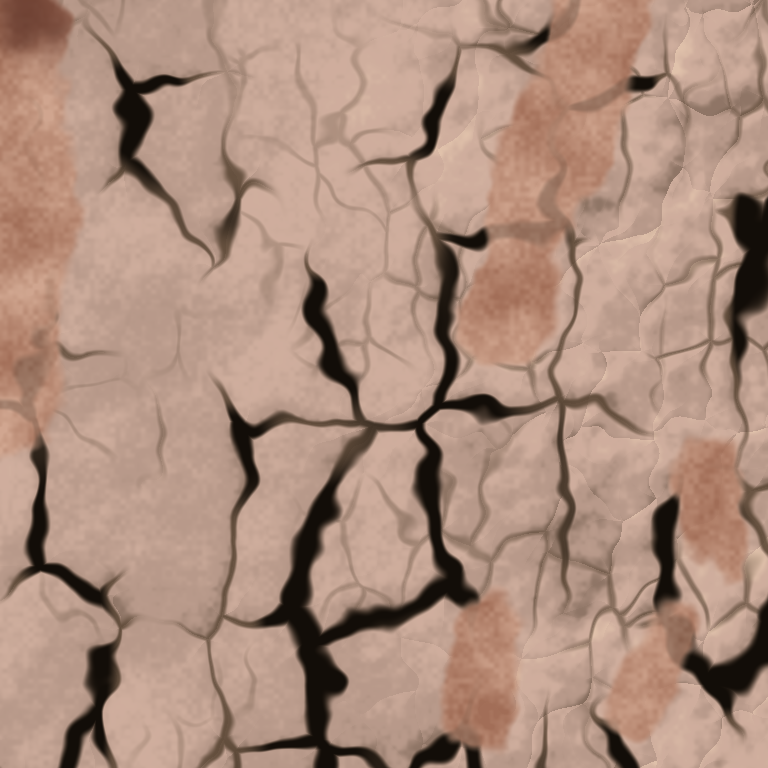
This texture is drawn by a Shadertoy shader. Its source:

```glsl
// Weathered bark: pale, tall plates split by ragged dark fissures, with rust
// patches where the surface has flaked off. Warped Voronoi cells give plates,
// their borders give cracks and bevels, and fractal noise gives relief.

const vec3 PALE = vec3(0.81, 0.68, 0.615);
const vec3 MID = vec3(0.72, 0.60, 0.54);
const vec3 SHADOW = vec3(0.56, 0.46, 0.40);
const vec3 GLEAM = vec3(0.88, 0.76, 0.67);
const vec3 CREVICE = vec3(0.37, 0.29, 0.22);
const vec3 BLACK = vec3(0.07, 0.05, 0.03);
const vec3 RUST_DARK = vec3(0.62, 0.41, 0.32);
const vec3 RUST_PALE = vec3(0.82, 0.65, 0.56);
const vec3 RUST_DEEP = vec3(0.38, 0.20, 0.15);
const vec2 LIGHT = vec2(-0.6, 0.8);

float hash(vec2 p) {
    vec3 q = fract(p.xyx * 0.1031);
    q += dot(q, q.yzx + 33.33);
    return fract((q.x + q.y) * q.z);
}

float noise(vec2 p) {
    vec2 i = floor(p), f = fract(p);
    f = f * f * (3.0 - 2.0 * f);
    float low = mix(hash(i), hash(i + vec2(1, 0)), f.x);
    float high = mix(hash(i + vec2(0, 1)), hash(i + vec2(1, 1)), f.x);
    return mix(low, high, f.y);
}

float fbm(vec2 p) {
    float sum = 0.0, amp = 0.533;
    for (int i = 0; i < 4; i++) {
        sum += amp * noise(p);
        p = mat2(1.6, 1.2, -1.2, 1.6) * p + 7.3;
        amp *= 0.5;
    }
    return sum;
}

vec2 warp(vec2 p, float broad, float fine) {
    vec2 bend = vec2(fbm(p * 5.0 + 3.0), fbm(p * 5.0 + 31.0)) - 0.5;
    vec2 jag = vec2(noise(p * 27.0 + 11.0), noise(p * 27.0 + 57.0)) - 0.5;
    return p + broad * bend + fine * jag;
}

vec2 cellPoint(vec2 cell, float seed) {
    return 0.1 + 0.8 * vec2(hash(cell + seed), hash(cell + seed + 41.7));
}

// x: distance to the plate border, y: plate id, zw: direction to that border
vec4 plates(vec2 p, vec2 scale, float seed) {
    vec2 q = p * scale, base = floor(q), f = fract(q);
    vec2 nearest = vec2(0.0), home = vec2(0.0);
    float best = 9.0;
    for (int y = -1; y <= 1; y++)
    for (int x = -1; x <= 1; x++) {
        vec2 g = vec2(x, y);
        vec2 r = g + cellPoint(base + g, seed) - f;
        if (dot(r, r) < best) { best = dot(r, r); nearest = r; home = g; }
    }
    vec4 plate = vec4(9.0, hash(base + home + seed + 5.0), 0.0, 1.0);
    for (int y = -2; y <= 2; y++)
    for (int x = -2; x <= 2; x++) {
        vec2 g = home + vec2(x, y);
        vec2 r = g + cellPoint(base + g, seed) - f;
        vec2 gap = r - nearest;
        if (dot(gap, gap) < 0.0001) continue;
        vec2 normal = gap * scale;
        float d = dot(0.5 * (r + nearest), gap) / length(normal);
        if (d < plate.x) plate = vec4(d, plate.y, normalize(normal));
    }
    return plate;
}

float capsule(vec2 p, vec2 a, vec2 b, float radius) {
    vec2 ab = b - a;
    float t = clamp(dot(p - a, ab) / dot(ab, ab), 0.0, 1.0);
    return length(p - a - ab * t) - radius;
}

// Coverage of the flaked patches: left margin, upper diagonal, lower scars
float rustMask(vec2 p) {
    float d = capsule(p, vec2(-0.03, 1.02), vec2(-0.03, 0.50), 0.11);
    d = min(d, capsule(p, vec2(0.79, 1.02), vec2(0.66, 0.60), 0.055));
    d = min(d, capsule(p, vec2(0.63, 0.17), vec2(0.61, 0.06), 0.032));
    d = min(d, capsule(p, vec2(0.88, 0.17), vec2(0.83, 0.07), 0.030));
    d = min(d, capsule(p, vec2(0.92, 0.40), vec2(0.96, 0.25), 0.020));
    d += 0.11 * (fbm(p * 9.0 + 20.0) - 0.5);
    return 1.0 - smoothstep(-0.008, 0.010, d);
}

vec3 barkRamp(float tone) {
    vec3 color = mix(SHADOW, MID, smoothstep(0.0, 0.5, tone));
    color = mix(color, PALE, smoothstep(0.5, 1.0, tone));
    return mix(color, GLEAM, smoothstep(1.05, 1.6, tone));
}

void mainImage(out vec4 fragColor, in vec2 fragCoord) {
    vec2 p = fragCoord / iResolution.xy;
    float rough = smoothstep(0.35, 0.85, p.x);
    float rust = rustMask(p);
    float grain = noise(p * 150.0) - 0.5;

    // Large plates and the smaller flakes that break them up
    vec4 plate = plates(warp(p, 0.13, 0.026), vec2(7.0, 4.3), 3.0);
    vec4 flake = plates(warp(p + 0.37, 0.10, 0.030), vec2(13.0, 9.0), 19.0);

    // Fissures open and close along the plate borders
    float openness = noise(p * vec2(10.0, 7.0) + 4.0) + 0.12 * (p.x - 0.5);
    float present = smoothstep(0.22, 0.50, openness) * (1.0 - 0.85 * rust);
    float wide = smoothstep(0.42, 0.90, openness);
    float halfWidth = 0.0025 + 0.013 * wide + 0.003 * (noise(p * 45.0) - 0.5);
    float fissure = present * (1.0 - smoothstep(halfWidth * 0.5, halfWidth + 0.005, plate.x));
    float core = fissure * smoothstep(0.05, 0.45, wide);
    float hairline = smoothstep(0.45, 0.75, noise(p * 9.0 + 60.0)) * (1.0 - rust)
        * (1.0 - smoothstep(0.001, 0.007, flake.x)) * mix(0.35, 0.85, rough);

    // Broad relief, plate tone and bevels lit from the upper left
    float slope = fbm(p * 9.0) - fbm((p + 0.016 * LIGHT) * 9.0);
    float tone = 0.76 + 0.9 * (fbm(p * 5.0 + 80.0) - 0.5) + 0.22 * grain;
    tone += slope * mix(1.2, 3.6, rough);
    tone += 0.28 * (plate.y - 0.5) * smoothstep(0.0, 0.014, plate.x);
    float bevel = dot(plate.zw, LIGHT);
    tone += exp(-plate.x / 0.017) * present * (0.45 * bevel - 0.40);
    tone += exp(-flake.x / 0.012) * rough * 0.45 * dot(flake.zw, LIGHT);
    vec3 color = barkRamp(tone);

    // Rust, deepest in the upper left corner
    float rustTone = 0.5 + 1.5 * (fbm(p * 13.0 + 9.0) - 0.5) + 0.35 * grain;
    vec3 rustColor = mix(RUST_DARK, RUST_PALE, clamp(rustTone, 0.0, 1.0));
    float corner = length(p - vec2(0.02, 1.0)) + 0.12 * (fbm(p * 12.0) - 0.5);
    rustColor = mix(rustColor, RUST_DEEP, 0.85 * (1.0 - smoothstep(0.02, 0.11, corner)));
    color = mix(color, rustColor, rust * 0.92);

    color = mix(color, CREVICE, max(hairline * 0.75, fissure * 0.9));
    color = mix(color, BLACK, core);
    fragColor = vec4(color, 1.0);
}
```
